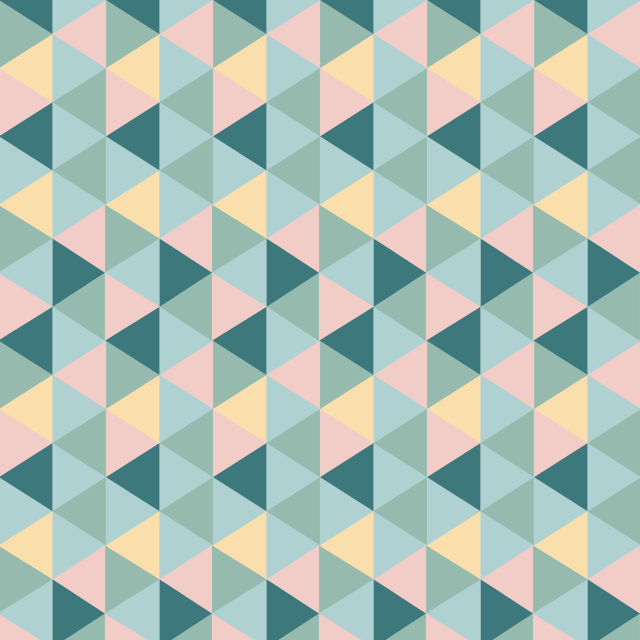
A Shadertoy shader for this pattern:

```glsl
// Columns of interlocking triangles in five flat pastel colours.
// Each column is split into left and right pointing triangles; two mirrored
// columns, ten triangles tall, form the block that repeats over the canvas.

const vec3 PALETTE[5] = vec3[5](
    vec3(0.69, 0.82, 0.82),   // pale blue
    vec3(0.59, 0.73, 0.68),   // sage
    vec3(0.95, 0.80, 0.78),   // pink
    vec3(0.24, 0.47, 0.49),   // teal
    vec3(0.98, 0.87, 0.67));  // cream yellow

// Palette index of each triangle, top to bottom, for the two columns
const int COLUMN_COLOURS[20] = int[20](
    3, 1, 4, 2, 3, 0, 4, 1, 0, 2,
    0, 2, 0, 1, 0, 1, 0, 2, 3, 1);

vec3 trianglePattern(vec2 uv) {
    // One unit is a column width across and a triangle side down
    vec2 p = vec2(uv.x * 11.96 + 0.019, (1.0 - uv.y) * 9.389);

    // Every other seam leans slightly left in the lower part of the block
    p.x += 0.02 * step(3.0, mod(p.y, 5.0)) * (0.5 + 0.5 * cos(3.14159 * p.x));

    // Odd columns mirror the even ones
    float odd = mod(floor(p.x), 2.0);
    float across = mix(fract(p.x), 1.0 - fract(p.x), odd);

    // Triangles with their tip on a whole row, and those filling the gaps
    float row = floor(p.y + 0.5);
    bool tipOnRow = abs(p.y - row) < 0.5 * across;
    float slot = tipOnRow ? 2.0 * row : 2.0 * floor(p.y) + 1.0;
    int index = int(mod(slot + 0.5, 10.0)) + 10 * int(odd);
    vec3 colour = PALETTE[COLUMN_COLOURS[index]];

    // Pale hairline where neighbouring columns meet
    float seamDistance = abs(p.x - floor(p.x + 0.5));
    float seam = 1.0 - step(0.006, seamDistance);
    return mix(colour, vec3(0.80, 0.83, 0.82), 0.4 * seam);
}

void mainImage(out vec4 fragColor, in vec2 fragCoord) {
    // Average a 4 by 4 grid of samples to smooth the edges
    vec3 sum = vec3(0.0);
    for (int j = 0; j < 4; j++) {
        for (int i = 0; i < 4; i++) {
            vec2 offset = (vec2(i, j) + 0.5) / 4.0 - 0.5;
            sum += trianglePattern((fragCoord + offset) / iResolution.xy);
        }
    }
    fragColor = vec4(sum / 16.0, 1.0);
}
```
